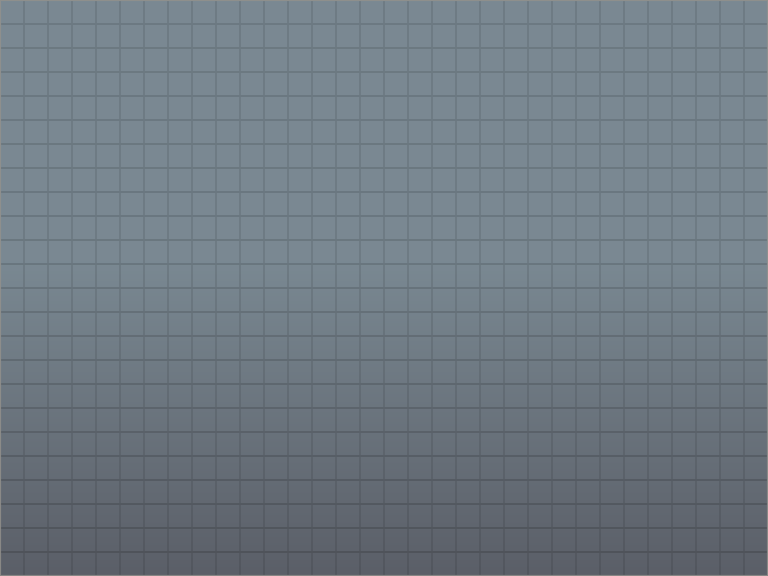
Write a Shadertoy shader that draws this pattern.

```glsl
// Slate-blue tile wall with faint thin seams, shaded towards the floor and framed by a pale rim.

const vec2 TILE_COUNT = vec2(32.0, 24.0);
const float SEAM_WIDTH = 0.08;   // in tiles
const float RIM_WIDTH = 0.045;   // in tiles
const float SHADE_TOP = 0.55;    // height at which the floor shade has faded

const vec3 FLOOR_SHADE = vec3(0.354, 0.370, 0.405);
const vec3 UPPER_SLATE = vec3(0.477, 0.535, 0.573);
const vec3 RIM_COLOUR = vec3(0.590, 0.580, 0.560);

// Vertical shading, with height running from 0 at the floor to 1 at the top.
vec3 wallColour(float height) {
    return mix(FLOOR_SHADE, UPPER_SLATE, clamp(height / SHADE_TOP, 0.0, 1.0));
}

// Share of a pixel covered by a band around distance zero, per axis.
vec2 bandCoverage(vec2 dist, float halfWidth, vec2 pixel) {
    vec2 covered = min(dist + 0.5 * pixel, vec2(halfWidth))
                 - max(dist - 0.5 * pixel, vec2(-halfWidth));
    return clamp(covered / pixel, 0.0, 1.0);
}

// Darkening of the seams: x for upright seams, y for level seams.
vec2 seamShade(vec2 tilePos, vec2 pixel, float height) {
    vec2 dist = 0.5 - abs(fract(tilePos) - 0.5);
    vec2 strength = vec2(0.10, mix(0.16, 0.115, height));
    return strength * bandCoverage(dist, 0.5 * SEAM_WIDTH, pixel);
}

// Coverage of the rim along all four sides of the wall.
float rimCoverage(vec2 tilePos, vec2 pixel) {
    vec2 dist = min(tilePos, TILE_COUNT - tilePos);
    vec2 rim = bandCoverage(dist, RIM_WIDTH, pixel);
    return max(rim.x, rim.y);
}

void mainImage(out vec4 fragColor, in vec2 fragCoord) {
    vec2 uv = fragCoord / iResolution.xy;
    vec2 tilePos = uv * TILE_COUNT;
    vec2 pixel = TILE_COUNT / iResolution.xy;

    vec3 colour = wallColour(uv.y);
    vec2 shade = seamShade(tilePos, pixel, uv.y);
    colour *= 1.0 - max(shade.x, shade.y);
    colour = mix(colour, RIM_COLOUR, 0.8 * rimCoverage(tilePos, pixel));

    fragColor = vec4(colour, 1.0);
}
```
